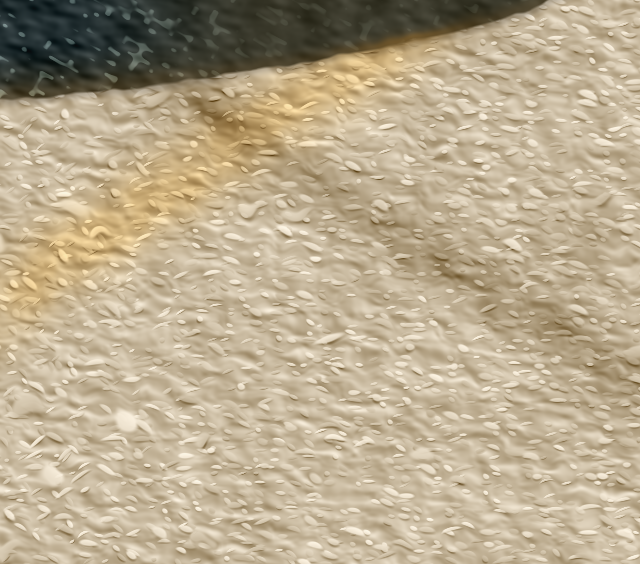
This texture is drawn by a Shadertoy shader. Its source:

```glsl
// Pale flaky sandstone with ochre and grey stains below a dark shadowed hollow.

vec2 hash2(vec2 p) {
    vec3 q = fract(vec3(p.xyx) * vec3(0.1031, 0.1030, 0.0973));
    q += dot(q, q.yzx + 33.33);
    return fract((q.xx + q.yz) * q.zy);
}

float noise(vec2 p) {
    vec2 i = floor(p), f = fract(p);
    f = f * f * (3.0 - 2.0 * f);
    return mix(mix(hash2(i).x, hash2(i + vec2(1, 0)).x, f.x),
               mix(hash2(i + vec2(0, 1)).x, hash2(i + vec2(1, 1)).x, f.x), f.y);
}

float fbm(vec2 p) {
    float sum = 0.0, gain = 0.5;
    for (int i = 0; i < 4; i++) {
        sum += gain * noise(p);
        p = mat2(1.6, 1.2, -1.2, 1.6) * p + 7.3;
        gain *= 0.5;
    }
    return sum / 0.9375;
}

mat2 rotation(float a) {
    return mat2(cos(a), -sin(a), sin(a), cos(a));
}

// Lit slope of a stretched height field
float relief(vec2 p, vec2 frequency) {
    vec2 q = p * frequency;
    return noise(q) - noise(q + vec2(0.25, 0.6));
}

// Lays bright curved chips with a dark lower edge over the given tone
float addFlakes(float tone, vec2 p, vec2 cell, float density, float spread, float seed) {
    vec2 base = floor(p / cell);
    for (int y = -1; y <= 1; y++)
    for (int x = -1; x <= 1; x++) {
        vec2 id = base + vec2(x, y);
        vec2 place = hash2(id + seed), kind = hash2(id + seed + 57.0);
        vec2 shape = hash2(id + seed + 131.0);
        if (kind.x > density) continue;
        vec2 d = p - (id + 0.2 + 0.6 * place) * cell;
        d = rotation(-0.12 - (shape.x - 0.5) * spread) * d;
        d.y += (shape.y - 0.5) * 0.7 * d.x * d.x / cell.x;
        vec2 radius = cell * (vec2(0.2, 0.15) + vec2(0.28, 0.17) * shape.yx);
        float chip = length(d / radius);
        float shade = length((d + vec2(-0.1, 0.7) * radius) / radius);
        tone -= (0.15 + 0.55 * place.y * place.y) * smoothstep(1.1, 0.35, shade);
        float light = mix(0.05, 0.72, kind.y) + 0.15 * d.y / radius.y;
        tone = mix(tone, light, 0.9 * smoothstep(1.1, 0.6, chip));
    }
    return tone;
}

vec3 sandstone(vec2 p) {
    // Grain: warped ripples, then two sizes of chips and a few large ones
    vec2 warp = vec2(noise(p * 34.0), noise(p * 34.0 + 40.0)) - 0.5;
    vec2 q = rotation(-0.12) * p + warp * vec2(0.016, 0.014);
    float spread = mix(1.7, 0.8, smoothstep(0.0, 0.6, p.x));
    float tone = 0.02 + 0.75 * relief(q, vec2(30, 72)) + 0.35 * relief(q, vec2(75, 130));
    vec2 bent = p + warp * 0.007;
    tone = addFlakes(tone, bent, vec2(0.028, 0.015), 0.6, spread, 11.0);
    tone = addFlakes(tone, bent, vec2(0.044, 0.023), 0.5, spread, 303.0);
    tone = addFlakes(tone, bent + warp * 0.015, vec2(0.13, 0.10) * 0.6, 0.05, 1.2, 709.0);
    tone += 0.35 * (fbm(p * 9.0) - 0.5);

    // Grey smear falling to the right, and dim ground beside the hollow
    float blotch = fbm(p * 14.0 + 20.0);
    float smear = (p.y - 0.76 + 0.62 * (p.x - 0.42)) / 0.055;
    float stain = exp(-smear * smear) * smoothstep(0.28, 0.45, p.x);
    stain += 0.8 * exp(-dot((p - vec2(1.04, 0.57)) * 17.0, (p - vec2(1.04, 0.57)) * 17.0));
    vec2 dim = (p - vec2(0.35, 0.82)) / vec2(0.10, 0.045);
    stain += 0.9 * exp(-dot(dim, dim));
    tone -= stain * (0.1 + 0.75 * blotch) * 0.8;
    vec3 color = vec3(0.775, 0.715, 0.61) + tone * vec3(0.29, 0.32, 0.37);

    // Ochre band rising to the right
    float band = (p.y - 0.47 - 0.66 * p.x) / 0.085;
    float ochre = exp(-band * band) * smoothstep(0.95, 0.7, p.x) * (0.35 + 1.1 * blotch);
    color *= mix(vec3(1), vec3(1.03, 0.95, 0.77), clamp(ochre, 0.0, 1.0));
    return clamp(color, vec3(0.12, 0.11, 0.07), vec3(0.98, 0.96, 0.92));
}

vec3 hollow(vec2 p, float depth) {
    float left = smoothstep(0.5, 0.1, p.x);
    vec3 color = mix(vec3(0.22, 0.215, 0.16), vec3(0.11, 0.16, 0.17),
                     left * smoothstep(0.0, 0.09, depth));
    color = mix(color, vec3(0.30, 0.25, 0.15), 0.7 * smoothstep(0.035, 0.0, depth));
    float grain = relief(rotation(-0.2) * p, vec2(45, 80));
    color += (0.07 + 0.10 * left) * grain + 0.16 * (fbm(p * 18.0) - 0.5);
    float specks = smoothstep(0.73, 0.9, noise(rotation(-0.5) * p * vec2(60, 95)));
    return max(color + specks * (0.06 + 0.2 * left) * vec3(0.9, 1.0, 0.95), 0.03);
}

void mainImage(out vec4 fragColor, in vec2 fragCoord) {
    vec2 p = fragCoord / iResolution.y;

    // Curved lip of the hollow, slightly ragged
    float lip = 0.823 + 0.07 * p.x + 0.10 * p.x * p.x + 0.015 * smoothstep(0.88, 1.0, p.x);
    float depth = p.y - lip + 0.007 * (noise(p * 45.0) - 0.5);

    vec3 color = sandstone(p);
    color *= 1.0 - 0.2 * smoothstep(-0.018, 0.0, depth);
    color = mix(color, hollow(p, depth), smoothstep(-0.003, 0.003, depth));

    // Golden light along the right part of the lip
    float rim = exp(-pow((depth - 0.004) / 0.009, 2.0)) * exp(-pow((p.x - 0.72) / 0.1, 2.0));
    color = mix(color, vec3(0.52, 0.38, 0.16), 0.6 * rim);
    fragColor = vec4(color, 1.0);
}
```
